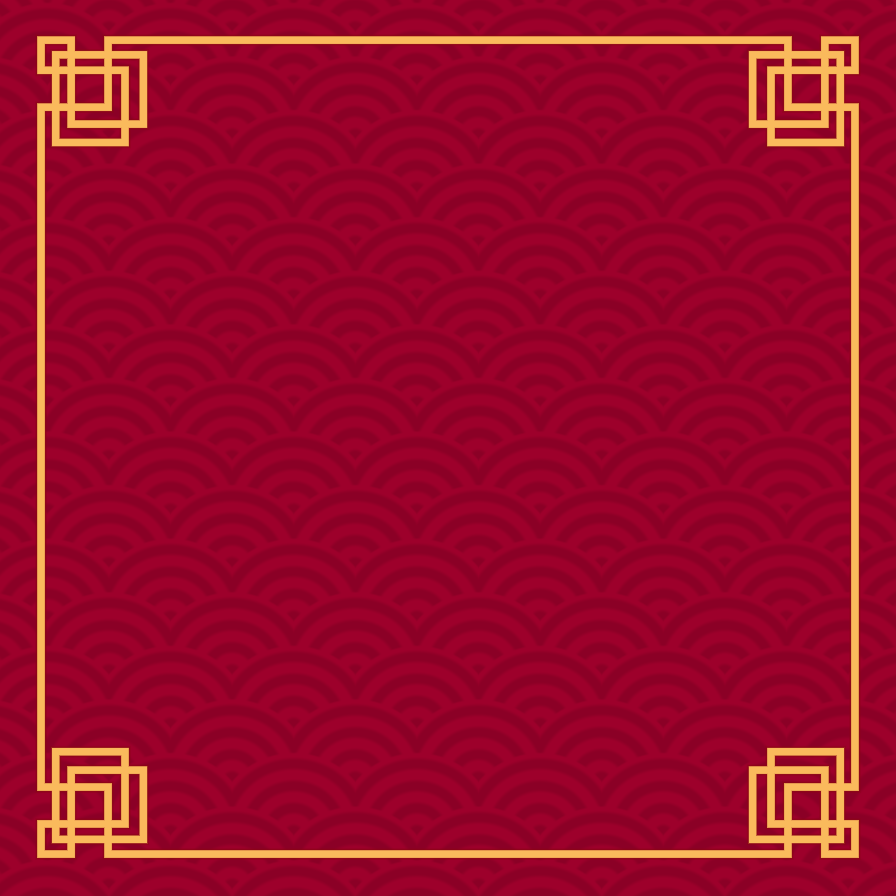
Reproduce this background procedurally as a Shadertoy shader.

```glsl
// Crimson overlapping wave scales inside a thin gold frame with knotted corners.

// Soft concentric rings of one scale: 1 on a dark ring, 0 between rings.
float rings(float r) {
    return smoothstep(-0.6, 0.8, cos(6.28318 * (r - 0.0781) / 0.0247));
}

// Rows of scales painted downwards, so that each row covers the one above.
float waveScales(vec2 p) {
    const float radius = 0.0917;
    vec2 cell = vec2(0.1375, 0.0598);
    p -= vec2(0.4653, 0.5478);
    float nearRow = floor(p.y / cell.y);
    float shade = 0.0;
    for (int i = 3; i >= -2; i--) {
        float row = nearRow + float(i);
        float x = p.x / cell.x + 0.5 * mod(row, 2.0);
        vec2 toCentre = vec2((fract(x + 0.5) - 0.5) * cell.x, p.y - row * cell.y);
        float r = length(toCentre);
        shade = mix(shade, rings(r), smoothstep(radius, radius - 0.003, r));
    }
    return shade;
}

// Square-ended distance to an axis-aligned segment from a to b.
float segment(vec2 p, vec2 a, vec2 b) {
    vec2 d = abs(p - 0.5 * (a + b)) - 0.5 * abs(b - a);
    return max(d.x, d.y);
}

// Half of the corner ornament; the other half is its diagonal reflection.
float halfOrnament(vec2 p) {
    // Knot
    float d = segment(p, vec2(0.0458, 0.0458), vec2(0.0794, 0.0458));
    d = min(d, segment(p, vec2(0.0794, 0.0458), vec2(0.0794, 0.1395)));
    d = min(d, segment(p, vec2(0.0794, 0.1395), vec2(0.1600, 0.1395)));
    d = min(d, segment(p, vec2(0.1600, 0.1395), vec2(0.1600, 0.0622)));
    d = min(d, segment(p, vec2(0.1600, 0.0622), vec2(0.0622, 0.0622)));
    // Border with its stepped corner
    d = min(d, segment(p, vec2(0.1206, 0.0458), vec2(0.5, 0.0458)));
    return min(d, segment(p, vec2(0.1206, 0.0458), vec2(0.1206, 0.1206)));
}

// Signed distance to the gold line, folded into one corner.
float frame(vec2 p) {
    vec2 q = 0.5 - abs(p - vec2(0.5, 0.501));
    return min(halfOrnament(q), halfOrnament(q.yx)) - 0.0043;
}

void mainImage(out vec4 fragColor, in vec2 fragCoord) {
    float size = min(iResolution.x, iResolution.y);
    vec2 p = (fragCoord - 0.5 * iResolution.xy) / size + 0.5;
    float pixel = 1.0 / size;

    // Red ground
    vec3 lightRed = vec3(0.615, 0.0, 0.168);
    vec3 darkRed = vec3(0.545, 0.0, 0.148);
    vec3 color = mix(lightRed, darkRed, waveScales(p));

    // Gold line with a faint dark rim
    vec3 rim = vec3(0.54, 0.02, 0.07);
    vec3 gold = vec3(0.98, 0.73, 0.36);
    float d = frame(p);
    color = mix(color, rim, 0.8 * smoothstep(0.003, 0.0, d));
    color = mix(color, gold, smoothstep(0.7 * pixel, -0.7 * pixel, d));

    fragColor = vec4(color, 1.0);
}
```
